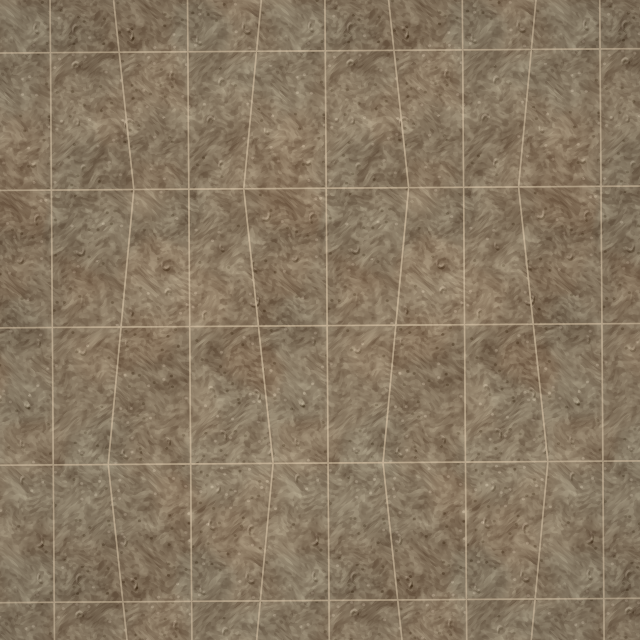
Reproduce this texture procedurally as a three.js fragment shader.

```glsl
// Brown stone tiles with thin pale square joints and mirrored zigzag joints.
varying vec2 vUv;

const float PI = 3.14159265;
const vec2 STONE_PERIOD = vec2(2.0, 4.0); // tiles before the stone repeats

float hash(vec2 p) {
  return fract(sin(dot(p, vec2(127.1, 311.7))) * 43758.547);
}

vec2 hash2(vec2 p) {
  return vec2(hash(p), hash(p + 57.3));
}

// Wrapping cellular noise: x = softly blended cell value, y = nearest
// point distance, z = value of the nearest cell.
vec3 cellular(vec2 p, vec2 scale) {
  p *= scale;
  vec2 base = floor(p);
  float sum = 0.0, weights = 0.0, nearest = 9.0, nearestValue = 0.0;
  for (int j = -1; j <= 1; j++) {
    for (int i = -1; i <= 1; i++) {
      vec2 cell = base + vec2(float(i), float(j));
      vec2 id = mod(cell, STONE_PERIOD * scale) + scale * 3.0;
      float d = length(cell + hash2(id) - p);
      float value = hash(id + 19.7);
      float w = exp(-8.0 * d * d);
      sum += w * value;
      weights += w;
      if (d < nearest) {
        nearest = d;
        nearestValue = value;
      }
    }
  }
  return vec3(sum / weights, nearest, nearestValue);
}

// Layered blotches, from broad clouds to fine grain, centred on zero.
float mottle(vec2 p) {
  p += 0.05 * sin(PI * p.yx * vec2(3.0, 2.0) + vec2(0.4, 1.9));
  p += 0.02 * sin(PI * p.yx * vec2(7.0, 8.0) + vec2(2.3, 0.7));
  float m = 0.40 * (cellular(p, vec2(2.0)).x - 0.5);
  m += 0.50 * (cellular(p, vec2(5.0, 6.0)).x - 0.5);
  m += 0.60 * (cellular(p, vec2(11.0, 13.0)).x - 0.5);
  m += 0.65 * (cellular(p, vec2(22.0, 27.0)).x - 0.5);
  m += 0.65 * (cellular(p, vec2(41.0, 47.0)).x - 0.5);
  return m;
}

// Curved ridge open on one side.
float crescent(vec2 d, float radius, vec2 facing) {
  float ring = 1.0 - smoothstep(0.012, 0.045, abs(length(d) - radius));
  return ring * smoothstep(-0.03, 0.05, dot(d, facing));
}

// Scattered shell marks: positive on the lit ridge, negative in its shadow.
float shellMarks(vec2 p) {
  p *= 3.0;
  vec2 id = mod(floor(p), STONE_PERIOD * 3.0) + 5.0;
  vec2 d = fract(p) - 0.25 - 0.5 * hash2(id);
  float radius = mix(0.04, 0.12, hash(id + 8.1));
  float angle = 2.0 * PI * hash(id + 3.4);
  vec2 facing = vec2(cos(angle), sin(angle));
  d.x *= 1.25;
  float relief = crescent(d, radius, facing)
               - crescent(d + vec2(-0.03, 0.045), radius, facing);
  return relief * step(0.45, hash(id + 12.6));
}

// Anti-aliased joint from a distance in tile units.
float joint(float d) {
  return 1.0 - smoothstep(0.002, 0.0105, d);
}

void main() {
  // Tile grid, turned very slightly
  vec2 p = vUv - vec2(0.0803, 0.703);
  vec2 g = vec2(p.x + 0.0068 * p.y, p.y - 0.0068 * p.x) / 0.2147;

  // Stone body
  float tone = mottle(g);
  vec3 color = mix(vec3(0.45, 0.38, 0.30), vec3(0.59, 0.53, 0.44), 0.5 + tone);
  float tint = cellular(g + 0.37, vec2(3.0)).x - 0.5;
  color += tint * vec3(0.025, 0.0, -0.01);

  // Pale and dark specks, then shell marks
  vec3 speck = cellular(g, vec2(17.0, 19.0));
  float dotMask = 1.0 - smoothstep(0.10, 0.28, speck.y);
  color += 0.10 * dotMask * step(0.93, speck.z);
  color -= 0.09 * dotMask * step(speck.z, 0.07);
  color += 0.10 * shellMarks(g);

  // Square joints and zigzag joints mirrored about every second column
  vec2 square = abs(fract(g + 0.5) - 0.5);
  float bend = 0.1 * (1.0 - abs(mod(g.y + 2.0, 4.0) - 2.0));
  float zigzag = abs(abs(mod(g.x, 2.0) - 1.0) - 0.5 + bend);
  float lines = joint(min(min(square.x, square.y), zigzag));
  vec3 jointColor = vec3(0.72, 0.65, 0.55) + 0.06 * tone;
  color = mix(color, jointColor, 0.92 * lines);

  // Light falling off toward the corners
  vec2 fromCentre = vUv - 0.5;
  color *= 1.04 - 0.24 * dot(fromCentre, fromCentre);
  gl_FragColor = vec4(color, 1.0);
}
```
